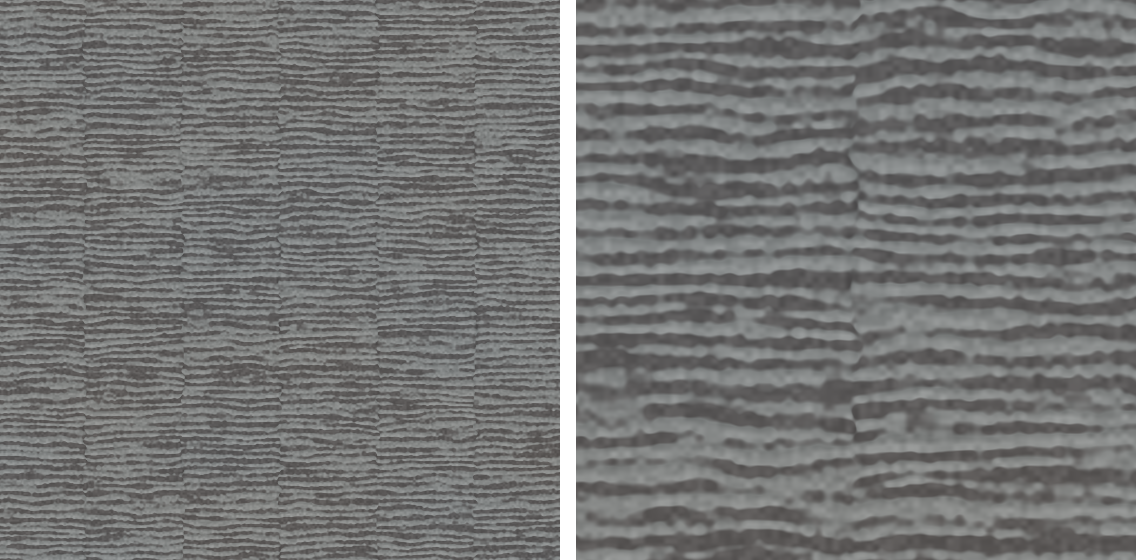
Left, the full canvas; right, a detail of the centre.
Write a Shadertoy shader that draws this texture.

```glsl
// Grey woven grasscloth: six upright strips of ragged horizontal ribs.
// Each strip breaks a sine of about 71 ribs with its own stretched noise;
// strips blend across jagged seams and the ribs are lit from below.

float hash(vec2 cell) {
    uvec2 q = uvec2(ivec2(cell)) * uvec2(1597334673u, 3812015801u);
    uint h = (q.x ^ q.y) * 1597334673u;
    h = (h ^ (h >> 15)) * 2246822519u;
    h ^= h >> 13;
    return float(h >> 8) / 16777216.0;
}

// Smooth value noise, centred on zero
float noise(vec2 p) {
    vec2 i = floor(p), f = fract(p);
    f = f * f * (3.0 - 2.0 * f);
    float low = mix(hash(i), hash(i + vec2(1, 0)), f.x);
    float high = mix(hash(i + vec2(0, 1)), hash(i + vec2(1, 1)), f.x);
    return mix(low, high, f.y) - 0.5;
}

// Rib height within one strip: positive on raised yarn, negative in gaps
float ribs(vec2 p, float strip, float seamDist) {
    vec2 q = p + vec2(7.31, 11.73) * (strip + 3.0);

    // Nearly level ribs with uneven spacing and a small kink by the seam
    float phase = 71.0 * p.y + hash(vec2(strip, 91.0));
    phase += 0.9 * noise(q * vec2(3.0, 19.0));
    phase += 0.55 * noise(q * vec2(22.0, 42.0));
    phase += 0.6 * exp(-seamDist * 14.0) * noise(q * vec2(9.0, 45.0) + 5.0);
    float height = 0.54 * sin(6.28318 * phase);

    // Broken streaks, forks and ragged yarn edges
    height += 1.00 * noise(q * vec2(12.0, 112.0));
    height += 0.85 * noise(q * vec2(40.0, 160.0) + 31.0);
    height += 0.80 * noise(q * vec2(170.0, 215.0) + 57.0);
    return height;
}

// Ribs of the whole cloth; x of the result is height, y the seam offset
vec2 cloth(vec2 p) {
    float across = (p.x - 0.151) / 0.1745;
    across += 0.05 * noise(vec2(across * 2.0, p.y * 80.0));
    float seam = floor(across + 0.5);
    float offset = across - seam;
    float height = mix(ribs(p, seam - 1.0, abs(offset)),
                       ribs(p, seam, abs(offset)),
                       smoothstep(-0.014, 0.014, offset));
    return vec2(height, offset);
}

void mainImage(out vec4 fragColor, in vec2 fragCoord) {
    vec2 p = fragCoord / iResolution.xy;
    vec2 weave = cloth(p);
    float slope = weave.x - cloth(p - vec2(0.0, 0.003)).x;

    // Dark ground and pale yarn, with a bright lower rim on each rib
    vec3 ground = vec3(0.354, 0.345, 0.343);
    vec3 yarn = vec3(0.514, 0.524, 0.521);
    vec3 color = mix(ground, yarn, smoothstep(-0.46, 0.30, weave.x));
    color += 0.055 * clamp(slope, -0.6, 0.9) * smoothstep(-0.4, 0.2, weave.x);

    // Fine thread grain and a faint warm and cool drift
    color += 0.085 * noise(p * vec2(250.0, 270.0));
    color += vec3(0.010, 0.0, -0.010) * noise(p * vec2(5.0, 11.0) + 80.0);

    // Faint broken shadow along each seam
    float shadow = 1.0 - smoothstep(0.0, 0.035, abs(weave.y));
    color -= 0.04 * shadow * (0.5 + noise(vec2(p.x * 3.0, p.y * 55.0)));

    fragColor = vec4(color, 1.0);
}
```
